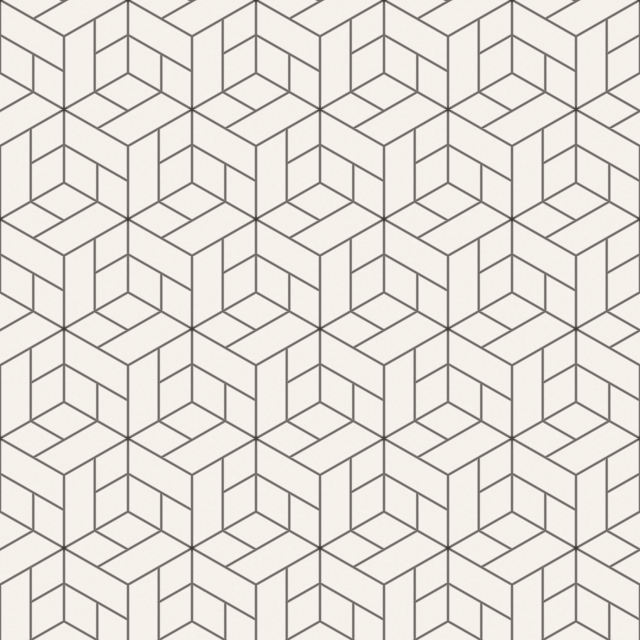
Give the GLSL for this pattern, as a three.js fragment shader.

```glsl
varying vec2 vUv;

const float SQRT3 = 1.7320508;

vec2 hash2(vec2 c) {
  return fract(sin(vec2(dot(c, vec2(127.1, 311.7)), dot(c, vec2(269.5, 183.3)))) * 4375.85);
}

// Distance to the nearest scattered point
float cellular(vec2 p) {
  vec2 cell = floor(p);
  float nearest = 2.0;
  for (int y = -1; y <= 1; y++) {
    for (int x = -1; x <= 1; x++) {
      vec2 c = cell + vec2(float(x), float(y));
      nearest = min(nearest, distance(p, c + hash2(c)));
    }
  }
  return nearest;
}

// Offset from the centre of the nearest pointy-top hexagon of side 1
vec2 hexLocal(vec2 p) {
  vec2 period = vec2(SQRT3, 3.0);
  vec2 a = mod(p + 0.5 * period, period) - 0.5 * period;
  vec2 b = mod(p, period) - 0.5 * period;
  return dot(a, a) < dot(b, b) ? a : b;
}

// Oblique coordinates along the up edge and the lower right edge
vec2 rhombusCoords(vec2 p) {
  float j = p.x * 2.0 / SQRT3;
  return vec2(p.y + 0.5 * j, j);
}

void main() {
  vec2 p = hexLocal((vUv - vec2(0.5, 0.372)) / vec2(0.11547, 0.11423));

  // Turn by thirds until the point lies in the right-hand rhombus
  mat2 thirdTurn = mat2(-0.5, 0.5 * SQRT3, -0.5 * SQRT3, -0.5);
  for (int k = 0; k < 2; k++) {
    vec2 q = rhombusCoords(p);
    if (min(q.x, q.y) < 0.0) p = thirdTurn * p;
  }
  vec2 q = rhombusCoords(p);

  // Rhombus outline, long divider, and short divider on its inner side
  vec2 outline = min(abs(q), abs(1.0 - q));
  vec2 divider = abs(q - 0.52);
  float gap = min(min(outline.x, outline.y), divider.x);
  if (q.x < 0.52) gap = min(gap, divider.y);
  gap *= 0.1;

  float pixel = max(fwidth(vUv.x), fwidth(vUv.y));
  float soft = max(0.0015, 0.75 * pixel);
  float line = 1.0 - smoothstep(0.0018 - soft, 0.0018 + soft, gap);

  // Ink gathers where six lines meet
  float star = min(distance(p, vec2(0.0, 1.0)), distance(p, vec2(0.5 * SQRT3, -0.5)));
  float pooled = 1.0 - smoothstep(0.01, 0.06, star);

  // Faint paper grain
  vec3 paper = vec3(0.96, 0.947, 0.92) + 0.012 * (cellular(vUv * 170.0) - 0.45);
  vec3 ink = mix(vec3(0.43, 0.41, 0.39), vec3(0.24, 0.22, 0.2), pooled);
  gl_FragColor = vec4(mix(paper, ink, line), 1.0);
}
```
